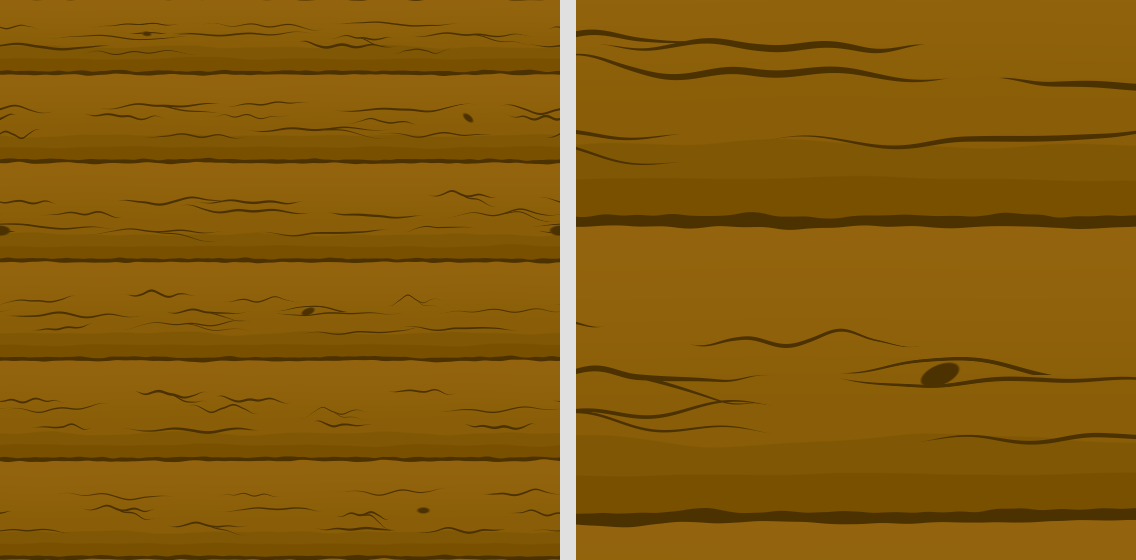
Left: the whole. Right: its middle third, enlarged.
Write a Shadertoy shader that draws this texture.

```glsl
const int PLANKS = 6;
const int LANES = 3;
const int COLUMNS = 4;
const vec3 LIGHT_WOOD = vec3(0.575, 0.392, 0.050);
const vec3 WARM_WOOD = vec3(0.540, 0.368, 0.030);
const vec3 SHADE_WOOD = vec3(0.502, 0.340, 0.016);
const vec3 DEEP_WOOD = vec3(0.475, 0.310, 0.000);
const vec3 GROOVE = vec3(0.300, 0.195, 0.000);

// Heights of the grooves; the last one is the first, one tile up
const float SEAMS[7] = float[7](0.004, 0.180, 0.359, 0.535, 0.712, 0.870, 1.004);

// Knot of each plank: x, height as a share of the plank, tilt, size
const vec4 KNOTS[6] = vec4[6](
    vec4(0.756, 0.48, 0.0, 1.0), vec4(0.5, 0.5, 0.0, 0.0),
    vec4(0.550, 0.48, 0.4, 1.15), vec4(0.000, 0.30, 0.0, 1.7),
    vec4(0.836, 0.49, -0.7, 1.0), vec4(0.262, 0.52, -0.1, 0.75));

float hash(float n, float seed) {
    return fract(sin(n * 12.9898 + seed * 78.233) * 43758.547);
}

// One-dimensional gradient noise that repeats after a whole period
float gradientNoise(float x, float period, float seed) {
    float cell = floor(x), f = x - cell;
    float left = hash(mod(cell, period), seed) * 2.0 - 1.0;
    float right = hash(mod(cell + 1.0, period), seed) * 2.0 - 1.0;
    float blend = f * f * f * (f * (f * 6.0 - 15.0) + 10.0);
    return 2.0 * mix(left * f, right * (f - 1.0), blend);
}

float waves(float x, float frequency, float seed) {
    return gradientNoise(x * frequency, frequency, seed)
         + 0.5 * gradientNoise(x * frequency * 2.0, frequency * 2.0, seed + 0.37);
}

float wrapped(float x) {
    return fract(x + 0.5) - 0.5;
}

// Coverage of a line whose width may fall below one pixel
float stroke(float offset, float halfWidth, float px) {
    float edge = clamp((halfWidth - abs(offset)) / px + 0.5, 0.0, 1.0);
    return edge * min(1.0, 2.0 * halfWidth / px);
}

// Groove with separately worn upper and lower edges
float groove(float x, float y, float seed, float px) {
    float top = 0.0034 + 0.0022 * waves(x, 26.0, seed + 1.1);
    float bottom = -0.0034 + 0.0022 * waves(x, 21.0, seed + 2.3);
    float sway = 0.0016 * waves(x, 7.0, seed + 3.7);
    return stroke(y - sway - 0.5 * (top + bottom), max(0.5 * (top - bottom), 0.0015), px);
}

// Tapered cracks in staggered lanes, some of them forked
float cracks(vec2 p, float height, float plank, float px) {
    float ink = 0.0;
    for (int i = 0; i < LANES * COLUMNS; i++) {
        float id = float(i), lane = mod(id, float(LANES));
        float column = floor(id / float(LANES));
        float seed = plank * 3.17 + id * 0.71;
        float centre = (column + 0.37 * lane + 0.6 * hash(1.0, seed)) / float(COLUMNS);
        float level = height * (0.32 + 0.155 * lane + 0.10 * (hash(2.0, seed) - 0.5));
        float halfLength = mix(0.045, 0.135, hash(3.0, seed));
        float s = wrapped(p.x - centre) / halfLength;
        if (abs(s) > 1.0) continue;

        float bend = 0.010 * gradientNoise(s * 1.7 + 8.0, 32.0, seed);
        float tilt = 0.008 * (hash(4.0, seed) - 0.5) * s;
        float skew = 1.0 + 0.6 * s * (hash(5.0, seed) * 2.0 - 1.0);
        float halfWidth = mix(0.0009, 0.0024, hash(6.0, seed)) * (1.0 - s * s) * skew;
        float offset = p.y - level - bend - tilt;
        ink = max(ink, stroke(offset, halfWidth, px));

        if (hash(7.0, seed) > 0.8 && s > 0.0) {
            float drop = 0.018 * smoothstep(-0.2, 1.0, s) - 0.0013;
            ink = max(ink, stroke(offset + drop, 0.7 * halfWidth, px));
        }
    }
    return ink;
}

float knotDistance(vec2 d, float tilt, float size) {
    float c = cos(tilt), s = sin(tilt);
    vec2 q = vec2(c * d.x + s * d.y, c * d.y - s * d.x);
    vec2 radii = vec2(0.0105, 0.0052) * size;
    return (length(q / radii) - 1.0) * radii.y;
}

// Wood shading, stepped near the lower edge
vec3 plankColour(float x, float y, float height, float seed, float px) {
    float t = y / height + 0.025 * waves(x, 4.0, seed + 4.1);
    vec3 colour = mix(WARM_WOOD, LIGHT_WOOD, smoothstep(0.30, 0.95, t));
    float shadeEdge = 0.046 + 0.0045 * waves(x, 8.0, seed + 5.3);
    float deepEdge = 0.025 + 0.0040 * waves(x, 7.0, seed + 6.7);
    colour = mix(colour, SHADE_WOOD, smoothstep(px, -px, y - shadeEdge));
    return mix(colour, DEEP_WOOD, smoothstep(px, -px, y - deepEdge));
}

void mainImage(out vec4 fragColor, in vec2 fragCoord) {
    vec2 p = fragCoord / iResolution.xy;
    float px = 1.0 / iResolution.y;
    if (p.y < SEAMS[0]) p.y += 1.0;

    // Find the plank and its local height
    int row = 0;
    for (int i = 1; i < PLANKS; i++) if (p.y >= SEAMS[i]) row = i;
    float height = SEAMS[row + 1] - SEAMS[row];
    float y = p.y - SEAMS[row], plank = float(row);
    vec3 colour = plankColour(p.x, y, height, plank, px);

    // Grain parts around the knot
    vec4 knot = KNOTS[row];
    vec2 d = vec2(wrapped(p.x - knot.x), y - knot.y * height);
    vec2 reach = d / vec2(0.045, 0.022);
    float push = 0.009 * min(knot.w, 1.0) * exp(-dot(reach, reach));
    float ink = cracks(vec2(p.x, y - sign(d.y) * push), height, plank, px);
    if (knot.w > 0.0)
        ink = max(ink, smoothstep(px, -px, knotDistance(d, knot.z, knot.w)));

    // Grooves below and above
    float nextPlank = mod(plank + 1.0, float(PLANKS));
    ink = max(ink, groove(p.x, y, plank, px));
    ink = max(ink, groove(p.x, y - height, nextPlank, px));
    fragColor = vec4(mix(colour, GROOVE, ink), 1.0);
}
```
